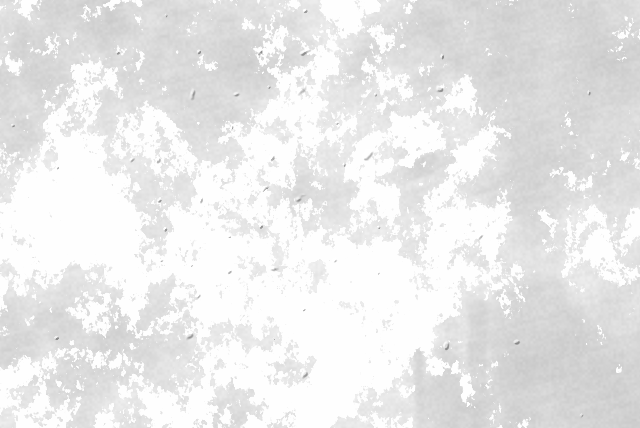
A Shadertoy shader for this texture:

```glsl
// Weathered pale plaster: white flaking paint over grey, with drips, brush strokes and small chips.

const float GREY_DEEP = 0.832;      // bare grey far from any paint
const float GREY_HAZE = 0.908;      // grey veiled by thin paint
const float PAINT_WHITE = 0.998;
const float PAINT_BIAS = -0.13;     // raises or lowers the painted share
const float PATCH_SCALE = 3.2;
const float PATCH_GAIN = 1.6;
const float FLAKE_SCALE = 15.0;
const float FLAKE_GAIN = 2.1;
const float FLAKE_SOFTNESS = 0.06;
const float GRAIN_SCALE = 165.0;
const float GRAIN_GAIN = 0.035;
const float CHIP_CELLS = 12.0;      // chip grid cells per canvas height
const float CHIP_DARKNESS = 0.30;
const vec2 LIGHT_STEP = vec2(-0.0016, 0.0020);

float hash(vec2 p) {
    vec3 q = fract(vec3(p.xyx) * 0.1031);
    q += dot(q, q.yzx + 33.33);
    return fract((q.x + q.y) * q.z);
}

float noise(vec2 p) {
    vec2 i = floor(p), f = fract(p);
    f = f * f * (3.0 - 2.0 * f);
    return mix(mix(hash(i), hash(i + vec2(1, 0)), f.x),
               mix(hash(i + vec2(0, 1)), hash(i + vec2(1, 1)), f.x), f.y);
}

mat2 turn(float a) {
    return mat2(cos(a), -sin(a), sin(a), cos(a));
}

// Layered noise, centred on zero
float fbm(vec2 p, float gain) {
    float sum = 0.0, weight = 1.0, total = 0.0;
    for (int i = 0; i < 5; i++) {
        sum += weight * (noise(p) - 0.5);
        total += weight;
        weight *= gain;
        p = turn(0.6) * p * 2.05 + 17.3;
    }
    return sum / total;
}

float bell(vec2 p, vec2 centre, float radius) {
    vec2 d = (p - centre) / radius;
    return exp(-dot(d, d));
}

// Broad balance of paint (positive) and bare grey (negative)
float paintCover(vec2 p) {
    vec2 w = p + 0.12 * vec2(fbm(p * 4.0 + 3.1, 0.5), fbm(p * 4.0 + 41.7, 0.5));
    float cover = PAINT_BIAS + PATCH_GAIN * fbm(p * PATCH_SCALE + 8.4, 0.6);
    cover += 0.26 * bell(w, vec2(0.20, 0.85), 0.24);
    cover += 0.30 * bell(w, vec2(0.12, 0.42), 0.22);
    cover += 0.36 * bell(w, vec2(0.85, 0.28), 0.34);
    cover += 0.26 * bell(w, vec2(0.93, 0.75), 0.14);
    cover += 0.45 * bell(w, vec2(1.36, 0.38), 0.15);
    cover -= 0.34 * bell(w, vec2(1.00, 0.97), 0.25);
    cover -= 0.36 * exp(-pow((w.x - 1.23) / 0.11, 2.0));
    return cover;
}

// Slanted brush strokes and vertical drips
float streaks(vec2 p) {
    float strokes = noise(turn(0.42) * p * vec2(7.0, 65.0)) - 0.65;
    float drips = noise(p * vec2(48.0, 5.0)) - 0.5;
    return 0.5 * strokes * bell(p, vec2(0.95, 0.63), 0.18)
         + 0.5 * drips * bell(p, vec2(1.05, 0.17), 0.24);
}

// Height of sparse ragged chips, one at most in each cell
float chipHeight(vec2 p) {
    vec2 g = p * CHIP_CELLS, cell = floor(g);
    float density = 0.14 + 0.40 * bell(p, vec2(0.55, 0.65), 0.38);
    float present = step(hash(cell + 5.7), density);
    vec2 jitter = vec2(hash(cell + 11.3), hash(cell + 29.9));
    vec2 q = turn(0.3 + 1.1 * hash(cell + 71.0)) * (fract(g) - mix(vec2(0.3), vec2(0.7), jitter));
    float size = mix(0.06, 0.26, pow(hash(cell + 53.2), 2.0));
    float reach = length(q * vec2(1.0, 1.9)) / size;
    float ragged = reach + 0.9 * (noise(p * 95.0) - 0.3);
    return present * smoothstep(1.0, 0.45, ragged) * smoothstep(1.3, 0.9, reach);
}

void mainImage(out vec4 fragColor, in vec2 fragCoord) {
    vec2 p = fragCoord / iResolution.y;

    // Grey wall with clouds, brushing and fine grain
    float cover = paintCover(p) + streaks(p);
    float haze = smoothstep(-0.48, 0.12, cover);
    float tone = mix(GREY_DEEP, GREY_HAZE, haze);
    tone += 0.09 * fbm(p * 7.0 + 60.0, 0.7);
    tone += 0.018 * (noise(turn(0.25) * p * vec2(12.0, 110.0)) - 0.5);
    tone += GRAIN_GAIN * (noise(p * GRAIN_SCALE) - 0.5);

    // Flaked white paint with ragged edges
    float flakes = FLAKE_GAIN * fbm(p * FLAKE_SCALE * vec2(1.1, 0.95), 0.8);
    float paint = smoothstep(-FLAKE_SOFTNESS, FLAKE_SOFTNESS, cover + flakes);
    tone = mix(tone, PAINT_WHITE, paint);

    // Chips lit from the upper left
    float relief = chipHeight(p + LIGHT_STEP) - chipHeight(p - LIGHT_STEP);
    tone -= CHIP_DARKNESS * max(relief, 0.0) - 0.10 * max(-relief, 0.0);

    fragColor = vec4(vec3(clamp(tone, 0.0, 1.0)), 1.0);
}
```
